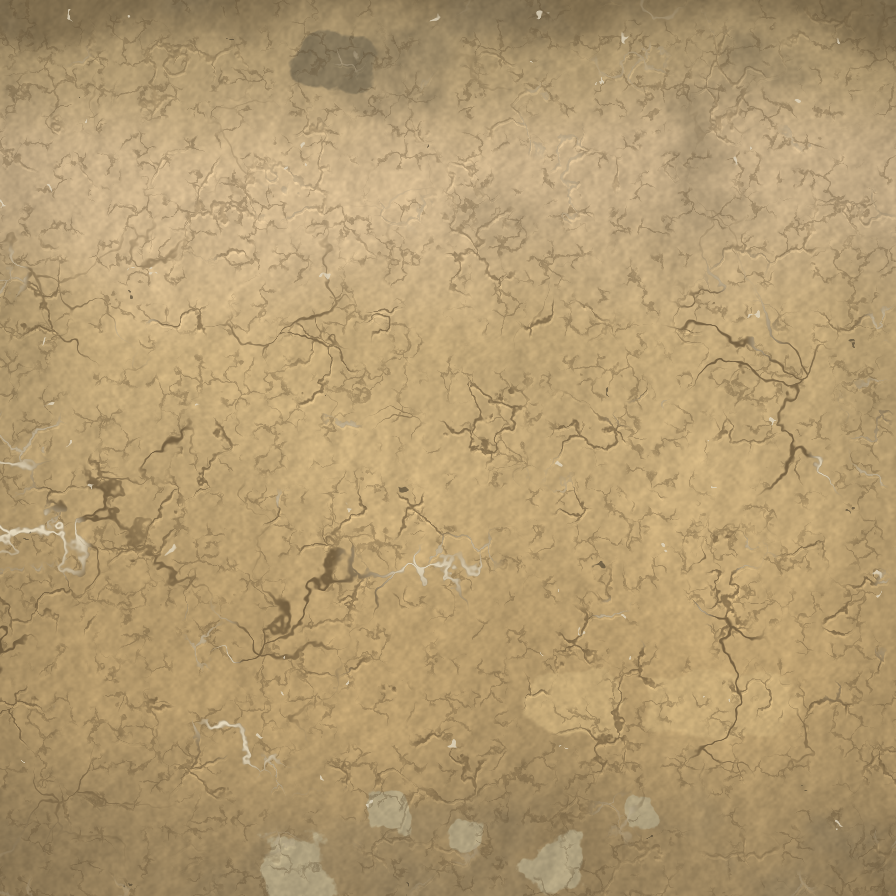
A three.js fragment shader for this texture:

```glsl
// Weathered ochre clay plaster: a vertical wash of tan tones with fine relief,
// gated Voronoi cracks at several scales, pale chips, and repair patches
// near the base. Noise is built from the usual sine hash.

varying vec2 vUv;

float hash(vec2 p) {
  return fract(sin(dot(p, vec2(127.1, 311.7))) * 43758.5453);
}

vec2 hash2(vec2 p) {
  return vec2(hash(p), hash(p + 57.3));
}

float noise(vec2 p) {
  vec2 i = floor(p), f = fract(p);
  f = f * f * (3.0 - 2.0 * f);
  return mix(mix(hash(i), hash(i + vec2(1.0, 0.0)), f.x),
             mix(hash(i + vec2(0.0, 1.0)), hash(i + 1.0), f.x), f.y);
}

float fbm(vec2 p) {
  float sum = 0.0, amp = 0.5;
  for (int i = 0; i < 5; i++) {
    sum += amp * noise(p);
    p = mat2(1.6, 1.2, -1.2, 1.6) * p + 3.7;
    amp *= 0.5;
  }
  return sum;
}

// Distance to the nearest Voronoi border
float borderDistance(vec2 p) {
  vec2 cell = floor(p), f = fract(p), nearest = vec2(0.0);
  float best = 8.0, border = 8.0;
  for (int y = -1; y <= 1; y++) for (int x = -1; x <= 1; x++) {
    vec2 g = vec2(float(x), float(y));
    vec2 r = g + hash2(cell + g) - f;
    if (dot(r, r) < best) { best = dot(r, r); nearest = r; }
  }
  for (int y = -1; y <= 1; y++) for (int x = -1; x <= 1; x++) {
    vec2 g = vec2(float(x), float(y));
    vec2 r = g + hash2(cell + g) - f;
    vec2 d = r - nearest;
    if (dot(d, d) > 0.0001) border = min(border, dot(0.5 * (r + nearest), normalize(d)));
  }
  return border;
}

// Broken, wandering cracks; a higher threshold leaves fewer of them
float cracks(vec2 uv, float scale, float width, float threshold) {
  vec2 p = uv * scale;
  vec2 warp = vec2(fbm(p * 1.7 + 4.0), fbm(p * 1.7 + 31.0)) - 0.5;
  float gate = smoothstep(threshold, threshold + 0.3, noise(p * 1.4 + 17.0));
  float w = width * (0.45 + 0.55 * gate) * (0.5 + noise(p * 6.0));
  return gate * (1.0 - smoothstep(0.15 * w, w, borderDistance(p + 1.3 * warp) / scale));
}

// Sparse ragged flecks, one per chosen grid cell
float flecks(vec2 uv, float scale, float share) {
  vec2 p = uv * scale + 0.5 * vec2(noise(uv * 150.0), noise(uv * 150.0 + 9.0));
  vec2 cell = floor(p), d = fract(p) - 0.3 - 0.4 * hash2(cell + 3.0);
  float a = 6.28 * hash(cell + 8.0);
  d = mat2(cos(a), -sin(a), sin(a), cos(a)) * d * vec2(1.0, 2.0);
  float r = 0.08 + 0.16 * hash(cell + 21.0);
  return step(1.0 - share, hash(cell)) * (1.0 - smoothstep(0.5 * r, r, length(d)));
}

// Soft-edged patch with a ragged outline
float patchMask(vec2 uv, vec2 center, vec2 size, float ragged) {
  vec2 d = (uv - center) / size;
  float r = pow(dot(d * d, d * d), 0.25) + ragged * (fbm(uv * 28.0) - 0.48);
  return 1.0 - smoothstep(0.94, 1.06, r);
}

void main() {
  vec2 uv = vUv;
  float cloud = fbm(uv * 5.0) - 0.48;
  float v = uv.y + 0.12 * cloud;

  // Vertical wash from the damp base to the shaded top
  vec3 color = mix(vec3(0.61, 0.52, 0.37), vec3(0.72, 0.61, 0.425), smoothstep(0.0, 0.24, v));
  color = mix(color, vec3(0.765, 0.66, 0.475), smoothstep(0.25, 0.58, v));
  color = mix(color, vec3(0.80, 0.70, 0.545), smoothstep(0.6, 0.78, v));
  color = mix(color, vec3(0.69, 0.60, 0.44), smoothstep(0.81, 0.94, v));
  color = mix(color, vec3(0.49, 0.42, 0.30), smoothstep(0.93, 1.0, v));

  // Grey stains, mostly near the top and the lower right
  float stain = smoothstep(0.48, 0.7, fbm(uv * vec2(9.0, 12.0) + 40.0));
  float damp = smoothstep(0.6, 0.95, uv.y) + smoothstep(0.2, 0.05, uv.y) * (0.4 + 0.6 * uv.x);
  color = mix(color, vec3(0.53, 0.47, 0.36), 0.5 * stain * damp);
  color *= 1.0 + 0.18 * cloud - 0.06 * smoothstep(0.4, 0.5, abs(uv.x - 0.5));

  // Repairs: two tan washes, a row of grey fills, one dark smear
  for (int i = 0; i < 2; i++) {
    float k = float(i);
    float wash = patchMask(uv, vec2(0.64 + 0.16 * k, 0.215), vec2(0.05 + 0.035 * k, 0.037), 0.7);
    color = mix(color, vec3(0.79, 0.68, 0.48), 0.75 * wash);
  }
  for (int i = 0; i < 5; i++) {
    float k = float(i), s = hash(vec2(k, 5.0));
    vec2 center = vec2(0.335 + 0.095 * k, 0.065 + 0.035 * sin(2.2 * k - 1.3));
    float fill = patchMask(uv, center, vec2(0.018 + 0.022 * s, 0.02 + 0.016 * s), 1.6);
    color = mix(color, vec3(0.70, 0.65, 0.52), 0.85 * fill);
  }
  color = mix(color, vec3(0.49, 0.44, 0.34), 0.8 * patchMask(uv, vec2(0.375, 0.932), vec2(0.043, 0.03), 0.9));

  // Slanted trowel relief lit from the upper left, plus sandy grain
  vec2 q = mat2(0.8, -0.6, 0.6, 0.8) * uv * vec2(34.0, 42.0) + 2.0 * cloud;
  float relief = fbm(q) - fbm(q + vec2(-0.09, 0.13));
  float grain = noise(uv * 260.0) + 0.6 * noise(uv * 130.0) - 0.8;
  color *= 1.0 + 0.38 * relief + 0.075 * grain;

  // Cracks with a lit lower lip, some filled with white lime
  float zone = smoothstep(0.0, 0.2, uv.y) * (1.0 - 0.75 * smoothstep(0.62, 0.78, uv.y));
  float large = cracks(uv, 8.0, 0.0042, 0.5) * zone;
  float medium = cracks(uv + 2.3, 17.0, 0.0034, 0.5) * (0.35 + 0.65 * zone);
  float fine = cracks(uv + 5.1, 38.0, 0.0028, 0.42);
  float lip = cracks(uv + 2.3 + vec2(-0.001, 0.003), 17.0, 0.0034, 0.5);
  color *= 1.0 + 0.09 * lip;
  color = mix(color, vec3(0.36, 0.29, 0.19), max(0.75 * large, max(0.6 * medium, 0.32 * fine)));
  float lime = smoothstep(0.66, 0.8, noise(uv * 13.0 + 60.0));
  color = mix(color, vec3(0.90, 0.85, 0.74), lime * max(large, 0.6 * medium));

  // Pale chips and dark pits
  color = mix(color, vec3(0.88, 0.84, 0.75), 0.8 * flecks(uv, 42.0, 0.025));
  color = mix(color, vec3(0.30, 0.26, 0.19), 0.65 * flecks(uv + 7.0, 36.0, 0.025));

  gl_FragColor = vec4(color, 1.0);
}
```
